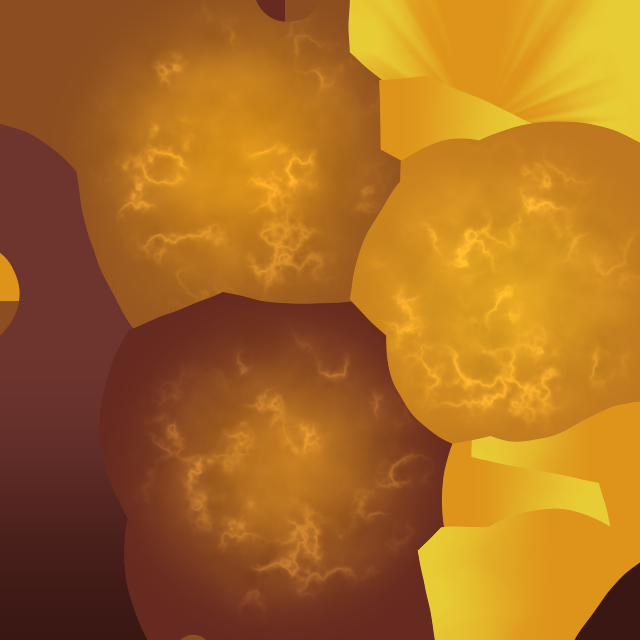
This background is drawn by a Shadertoy shader. Its source:

```glsl
// Amber cells packed like honey drops: three glowing bodies amid yellow facets.
// Each cell is a signed distance built from discs, lines and parabolas, painted
// back to front; fills are soft gradients with ridged noise as glints.

const vec3 DARK   = vec3(0.23, 0.09, 0.075);
const vec3 PLUM   = vec3(0.43, 0.205, 0.18);
const vec3 MAROON = vec3(0.40, 0.165, 0.125);
const vec3 BROWN  = vec3(0.55, 0.305, 0.125);
const vec3 OCHRE  = vec3(0.75, 0.47, 0.12);
const vec3 ORANGE = vec3(0.87, 0.58, 0.10);
const vec3 YELLOW = vec3(0.91, 0.80, 0.21);

float hash(vec2 p) {
    vec3 q = fract(vec3(p.xyx) * 0.1031);
    q += dot(q, q.yzx + 33.33);
    return fract((q.x + q.y) * q.z);
}

float noise(vec2 p) {
    vec2 i = floor(p), f = fract(p);
    f = f * f * (3.0 - 2.0 * f);
    return mix(mix(hash(i), hash(i + vec2(1, 0)), f.x),
               mix(hash(i + vec2(0, 1)), hash(i + vec2(1, 1)), f.x), f.y);
}

float fbm(vec2 p) {
    float sum = 0.0, amp = 0.5;
    for (int i = 0; i < 4; i++) {
        sum += amp * noise(p);
        p = mat2(1.6, 1.2, -1.2, 1.6) * p + 7.3;
        amp *= 0.5;
    }
    return sum / 0.9375;
}

float disc(vec2 p, vec2 centre, float radius) { return length(p - centre) - radius; }

float parabola(float x, float peakX, float peakY, float bend) {
    return peakY + bend * (x - peakX) * (x - peakX);
}

// Fine bright filaments, broken into patches
float glints(vec2 p) {
    float ridge = 1.0 - abs(2.0 * fbm(p * 23.0) - 1.0);
    return pow(ridge, 7.0) * smoothstep(0.3, 0.85, noise(p * 19.0 + 41.0));
}

vec3 glow(vec2 p, vec2 centre, float radius, vec3 rim, vec3 core) {
    float light = 1.0 - smoothstep(0.0, 1.0, length(p - centre) / radius);
    float mottle = (fbm(p * 17.0) - 0.5) * 0.22 + 0.35 * glints(p);
    return mix(rim, core, light) + vec3(0.6, 0.5, 0.18) * mottle * smoothstep(0.0, 0.4, light);
}

vec3 facet(vec2 p, float amount) {
    float grain = 0.3 * (fbm(p * 16.0) - 0.5);
    return mix(ORANGE, YELLOW, clamp(amount + grain * smoothstep(0.0, 0.3, amount), 0.0, 1.0));
}

vec3 paint(vec3 under, vec3 over, float dist, float pixel) {
    return mix(under, over, smoothstep(0.6, -0.6, dist / pixel));
}

// Cell outlines
float upperCell(vec2 p) {
    float shoulder = max(0.730 - p.y, -disc(p, vec2(-0.048, 0.594), 0.217));
    return min(disc(p, vec2(0.634, 0.783), 0.517), shoulder);
}

float lowerCell(vec2 p) {
    float top = min(0.487 + 0.407 * (p.x - 0.206), parabola(p.x, 0.482, 0.525, 1.07));
    float side = min(disc(p, vec2(0.424, 0.337), 0.267), disc(p, vec2(0.466, 0.134), 0.271));
    return max(p.y - top, min(side, 0.443 - p.x));
}

float rightCell(vec2 p) {
    float top = max(parabola(p.x, 0.723, 0.783, -3.75), parabola(p.x, 0.872, 0.811, -2.07));
    float base = min(0.341 - 0.031 * cos((p.x - 0.814) * 16.6), 0.306 + 0.23 * (p.x - 0.707));
    float upper = min(disc(p, vec2(0.883, 0.492), 0.340), 0.626 - p.x);
    upper = max(upper, (1.078 - p.x - p.y) * 0.707);
    float lower = min(disc(p, vec2(0.772, 0.462), 0.169), 0.772 - p.x);
    return max(max(p.y - top, base - p.y), min(upper, lower));
}

void mainImage(out vec4 fragColor, in vec2 fragCoord) {
    float pixel = 1.0 / iResolution.y;
    vec2 p = fragCoord * pixel;
    vec2 w = p + 0.004 * (vec2(noise(p * 24.0), noise(p * 24.0 + 9.0)) - 0.5);

    // Shaded ground and the two left cells
    vec3 col = mix(DARK, PLUM, smoothstep(-0.02, 0.45, p.y));
    vec3 amber = mix(BROWN, OCHRE, 0.25 * smoothstep(0.75, 0.5, p.y));
    col = paint(col, glow(p, vec2(0.371, 0.753), 0.30, amber, ORANGE), upperCell(w), pixel);
    col = paint(col, glow(p, vec2(0.443, 0.271), 0.29, MAROON, OCHRE), lowerCell(w), pixel);

    // Small drops on the borders
    col = paint(col, p.y > 0.530 ? ORANGE : BROWN, disc(w, vec2(-0.056, 0.540), 0.086), pixel);
    col = paint(col, p.x < 0.445 ? MAROON : BROWN, disc(w, vec2(0.451, 1.018), 0.053), pixel);
    col = paint(col, BROWN, disc(w, vec2(0.302, -0.020), 0.029), pixel);

    // Upper facets, the larger one streaked by rays
    float ray = noise(vec2(atan(p.x - 0.75, p.y - 0.80) * 14.0, 3.0)) - 0.5;
    float fan = smoothstep(0.03, 0.21, abs(p.x - 0.75) + 0.08 * ray);
    float sheet = max(0.546 - w.x, (0.919 - 0.81 * (w.x - 0.544) - w.y) * 0.777);
    col = paint(col, facet(p, fan), sheet, pixel);
    float crest = min(0.875 + 0.08 * (w.x - 0.599), 0.880 - 0.45 * (w.x - 0.671));
    float wedge = max(max(w.y - crest, 0.594 - w.x), 0.766 - 0.54 * (w.x - 0.596) - w.y);
    col = paint(col, facet(p, smoothstep(0.62, 0.82, p.x)), wedge, pixel);

    // Lower facets and the dark corner
    float slab = max(parabola(w.y, 0.219, 0.691, 2.06) - w.x, w.y - 0.4);
    col = paint(col, facet(p, smoothstep(0.73, 0.92, p.x)), slab, pixel);
    float bend = min(0.286 - 0.212 * (w.x - 0.740) - w.y, 0.935 + 0.27 * (0.245 - w.y) - w.x);
    float blade = max(max(0.737 - w.x, bend), w.y - 0.4);
    col = paint(col, facet(p, smoothstep(0.94, 0.74, p.x)), blade, pixel);
    float ridge = max(0.176 - max(0.0, w.x - 0.781), parabola(w.x, 0.859, 0.204, -2.92));
    float foot = max(0.654 + 0.176 * (0.141 - w.y) - w.x, w.y - 0.141 - 0.966 * (w.x - 0.654));
    col = paint(col, facet(p, smoothstep(0.88, 0.65, p.x)), max(foot, w.y - ridge), pixel);
    col = paint(col, DARK, disc(w, vec2(1.251, -0.186), 0.398), pixel);

    // Bright cell in front
    vec3 honey = mix(OCHRE, ORANGE, 0.35 * smoothstep(0.85, 0.55, p.x));
    vec3 heart = mix(ORANGE, YELLOW, 0.25);
    col = paint(col, glow(p, vec2(0.788, 0.544), 0.28, honey, heart), rightCell(w), pixel);
    fragColor = vec4(col, 1.0);
}
```
